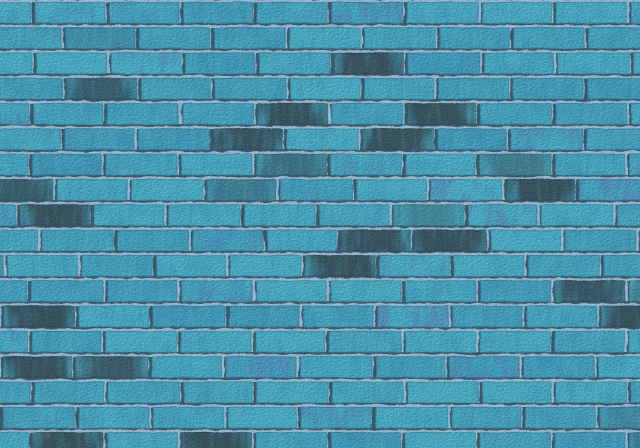
This texture is drawn by a WebGL 1 fragment shader. Its source:

```glsl
precision highp float;
// Painted turquoise brick wall in running bond, with sooty bricks and pale, shadowed joints.
uniform vec2 u_resolution;

#define ROWS 17.7          // courses down the canvas
#define BRICK_LENGTH 2.95  // brick pitch, in course heights
#define JOINT 0.075        // half width of a joint
#define BOND 1.17          // shift of every second course
#define CORNER 0.05        // corner rounding
#define WOBBLE 0.035       // unevenness of the courses
#define RELIEF 0.17        // strength of the surface grain
#define SOOT_START 0.82    // lower values darken more bricks

const vec3 TURQUOISE = vec3(0.285, 0.645, 0.735);
const vec3 DEEP_BLUE = vec3(0.235, 0.545, 0.675);
const vec3 VIOLET = vec3(0.34, 0.52, 0.70);
const vec3 SOOT = vec3(0.215, 0.305, 0.345);
const vec3 PALE_MORTAR = vec3(0.58, 0.71, 0.81);
const vec3 SHADOW = vec3(0.225, 0.345, 0.41);

float hash(vec2 p) {
  vec3 a = fract(vec3(p.xyx) * 0.1031);
  a += dot(a, a.yzx + 33.33);
  return fract((a.x + a.y) * a.z);
}

float cornerSlope(vec2 cell, vec2 offset) {
  float angle = 6.2832 * hash(cell);
  return dot(vec2(cos(angle), sin(angle)), offset);
}

// Gradient noise, about -0.7 to 0.7
float noise(vec2 p) {
  vec2 i = floor(p), f = fract(p);
  vec2 u = f * f * f * (f * (f * 6.0 - 15.0) + 10.0);
  vec2 e = vec2(1.0, 0.0);
  return mix(mix(cornerSlope(i, f), cornerSlope(i + e, f - e), u.x),
             mix(cornerSlope(i + e.yx, f - e.yx), cornerSlope(i + 1.0, f - 1.0), u.x), u.y);
}

float grain(vec2 p) {
  return noise(p * vec2(9.0, 11.0)) + 0.6 * noise(p * 21.0 + 7.0);
}

float roundedBox(vec2 p, vec2 halfSize) {
  vec2 d = abs(p) - halfSize + CORNER;
  return length(max(d, 0.0)) + min(max(d.x, d.y), 0.0) - CORNER;
}

// Courses alternate, and the whole bond drifts sideways down the wall
float courseShift(float row) {
  float drift = mix(1.3, 0.05, smoothstep(5.0, 11.0, row));
  return drift + BOND * mod(row, 2.0) + 0.16 * (hash(vec2(row, 91.0)) - 0.5);
}

float jointJitter(vec2 id) {
  return 0.09 * (hash(id + 40.0) - 0.5);
}

vec3 brickColor(vec2 q, vec2 local, vec2 id, float d) {
  // Paint: tone per brick, cloudy patches and vertical streaks
  float streak = noise(q * vec2(5.0, 0.9) + id.y * 3.7);
  float cloud = noise(q * 1.3 + 20.0);
  float tone = 0.75 * hash(id + 3.0) - 0.12 + 0.4 * streak + 0.45 * cloud;
  vec3 color = mix(TURQUOISE, DEEP_BLUE, clamp(tone, 0.0, 1.0));
  float tint = smoothstep(0.8, 1.0, hash(id + 17.0));
  color = mix(color, VIOLET, tint * smoothstep(-0.2, 0.5, cloud + streak) * 0.75);

  // Soot: clustered bricks, fading unevenly towards their ends
  float chance = hash(id + 61.0) + 0.3 * noise(id * vec2(0.43, 0.37) + 5.0);
  float soot = smoothstep(SOOT_START, SOOT_START + 0.1, chance);
  float ends = 1.0 - smoothstep(0.65, 1.6, abs(local.x) + 0.7 * noise(q * vec2(1.4, 0.8)));
  soot *= clamp(0.35 + 0.6 * ends + 0.35 * streak, 0.0, 0.95);
  color = mix(color, SOOT, soot);

  // Surface: slanted light on the grain, small pits and worn edges
  float slope = grain(q) - grain(q + vec2(0.025, 0.03));
  color *= 1.0 + RELIEF * slope + 0.06 * noise(q * 34.0);
  float pit = smoothstep(0.48, 0.62, noise(q * 6.5 + 13.0));
  color = mix(color, SHADOW, 0.4 * pit);
  return color * (1.0 - 0.16 * smoothstep(-0.07, 0.0, d));
}

vec3 mortarColor(vec2 q, float across, float along, float jointSeed, float aa) {
  float ragged = 0.07 * noise(q * 3.1 + 8.0) + 0.025 * noise(q * 12.0);
  // Bed joints are lit below, head joints are lit on the left
  float bedLight = smoothstep(-aa, aa, across + 0.012 + ragged);
  float headLight = smoothstep(-aa, aa, -along + 0.09 * (jointSeed - 0.65) + ragged);
  float bed = 1.0 - smoothstep(JOINT, JOINT + aa, abs(across));
  vec3 color = mix(SHADOW, PALE_MORTAR, mix(headLight, bedLight, bed));
  return color * (1.0 + 0.14 * noise(q * 15.0));
}

void main() {
  // One unit is a course height, counted downwards from the top
  vec2 q = vec2(gl_FragCoord.x, u_resolution.y - gl_FragCoord.y) / u_resolution.y * ROWS;
  float aa = 0.8 * ROWS / u_resolution.y;
  vec2 wall = q + WOBBLE * vec2(noise(q * 1.7), noise(q * vec2(1.1, 2.0) + 31.0));

  // Brick cell, with each head joint a little off its place
  float row = floor(wall.y);
  float x = (wall.x - courseShift(row)) / BRICK_LENGTH;
  vec2 id = vec2(floor(x), row);
  float inCell = fract(x) * BRICK_LENGTH;
  float left = jointJitter(id);
  float right = BRICK_LENGTH + jointJitter(id + vec2(1.0, 0.0));
  vec2 local = vec2(inCell - 0.5 * (left + right), fract(wall.y) - 0.5);

  // Brick outline with chipped edges
  float d = roundedBox(local, vec2(0.5 * (right - left), 0.5) - JOINT);
  d += 0.022 * noise(q * 7.0) + 0.015 * noise(q * 16.0);
  float brick = 1.0 - smoothstep(-aa, aa, d);

  // Signed distance to the nearest joint centres
  float across = fract(wall.y + 0.5) - 0.5;
  float nearRight = step(0.0, local.x);
  float along = inCell - mix(left, right, nearRight);
  float jointSeed = hash(id + vec2(nearRight, 0.0) + 75.0);

  vec3 mortar = mortarColor(q, across, along, jointSeed, aa);
  gl_FragColor = vec4(mix(mortar, brickColor(q, local, id, d), brick), 1.0);
}
```
